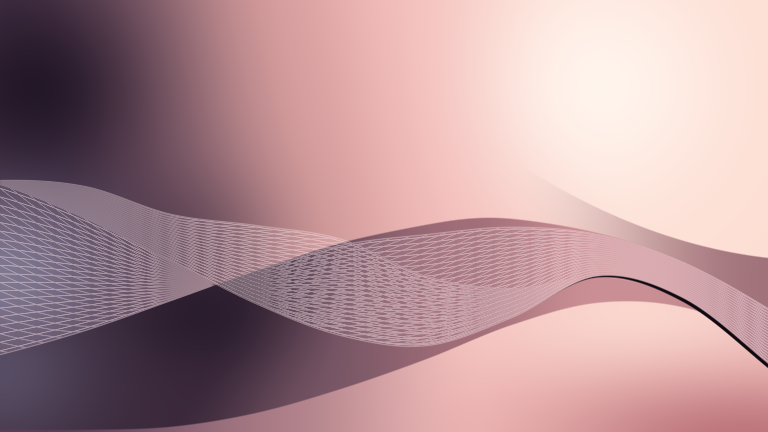
A WebGL 1 fragment shader for this background:

```glsl
precision highp float;
// Rose and plum backdrop with soft glows, a sweeping wave and a twisted mesh ribbon.
uniform vec2 u_resolution;

const vec3 INK = vec3(0.12, 0.08, 0.14);
const vec3 PLUM = vec3(0.23, 0.16, 0.23);
const vec3 MAUVE = vec3(0.46, 0.33, 0.39);
const vec3 ROSE = vec3(0.82, 0.60, 0.60);
const vec3 PINK = vec3(0.95, 0.74, 0.73);
const vec3 CREAM = vec3(0.99, 0.87, 0.83);
const vec3 GLOW = vec3(1.0, 0.96, 0.93);
const vec3 SLATE = vec3(0.45, 0.44, 0.55);
const vec3 THREAD = vec3(0.97, 0.88, 0.90);

// Catmull-Rom weight of a knot at distance d
float knotWeight(float d) {
  d = abs(d);
  if (d < 1.0) return (1.5 * d - 2.5) * d * d + 1.0;
  if (d < 2.0) return ((-0.5 * d + 2.5) * d - 4.0) * d + 2.0;
  return 0.0;
}

// Smooth curve through twelve evenly spaced heights, one beyond each side
float curve(float x, vec4 a, vec4 b, vec4 c) {
  float s = x * 9.0 + 1.0;
  float y = 0.0;
  for (int i = 0; i < 4; i++) {
    float k = float(i);
    y += a[i] * knotWeight(s - k) + b[i] * knotWeight(s - k - 4.0)
       + c[i] * knotWeight(s - k - 8.0);
  }
  return y;
}

// Antialiased coverage of the side where d is positive
float cover(float d, float px) {
  return smoothstep(-px, px, d);
}

// Elliptical falloff
float spot(vec2 p, vec2 center, vec2 radius) {
  vec2 d = (p - center) / radius;
  return exp(-dot(d, d));
}

// Repeating hairline that fades to its mean tone when too fine
float hairline(float v, float spacing, float px) {
  float width = max(0.0022, 0.8 * px);
  float d = abs(fract(v) - 0.5) * spacing;
  float line = 1.0 - smoothstep(0.2 * width, width, d);
  float mean = min(1.2 * width / spacing, 0.6);
  return mix(mean, line, smoothstep(1.5 * px, 3.0 * px, spacing));
}

// Mesh between two curves: x is line strength, y is fill
vec2 mesh(vec2 p, float edgeA, float edgeB, float aspect, float px) {
  const float COUNT = 20.0;
  const float SLANT = 42.0;
  float span = edgeB - edgeA;
  float h = max(abs(span), 0.004);
  float t = (p.y - edgeA) / h * sign(span);
  float inside = cover(p.y - min(edgeA, edgeB), px) * cover(max(edgeA, edgeB) - p.y, px);
  inside *= smoothstep(0.0, 0.012, h);
  float along = hairline(t * COUNT, h / COUNT, px);
  float crossSpacing = 1.0 / length(vec2(SLANT / aspect, COUNT / h));
  float across = hairline(t * COUNT + p.x * SLANT, crossSpacing, px);
  float rim = 1.0 - smoothstep(0.0, 1.6 * px, min(abs(p.y - edgeA), abs(p.y - edgeB)));
  float lines = max(max(along * 0.55, across * 0.42), rim * 0.6);
  return vec2(lines, 0.11) * inside;
}

vec3 backdrop(vec2 p) {
  float x = p.x - 0.13 * (0.9 - p.y);
  vec3 c = mix(PLUM * 1.25, MAUVE, smoothstep(0.02, 0.2, x));
  c = mix(c, ROSE, smoothstep(0.14, 0.38, x));
  c = mix(c, PINK, smoothstep(0.32, 0.56, x));
  c = mix(c, CREAM, smoothstep(0.5, 0.78, x));
  c = mix(c, INK, 0.9 * spot(p, vec2(0.045, 0.79), vec2(0.13, 0.22)));
  c = mix(c, PLUM, 0.45 * spot(p, vec2(0.22, 0.44), vec2(0.13, 0.16)));
  c = mix(c, SLATE, 0.9 * spot(p, vec2(0.0, 0.36), vec2(0.14, 0.19)));
  return mix(c, GLOW, 0.95 * spot(p, vec2(0.785, 0.8), vec2(0.15, 0.27)));
}

vec3 waveColor(vec2 p) {
  vec3 c = mix(PLUM, MAUVE, smoothstep(0.27, 0.46, p.x + 0.25 * (0.2 - p.y)));
  c = mix(c, vec3(0.63, 0.43, 0.47), smoothstep(0.4, 0.62, p.x));
  c = mix(c, vec3(0.79, 0.56, 0.58), smoothstep(0.6, 0.78, p.x));
  c = mix(c, vec3(0.68, 0.48, 0.52), smoothstep(0.84, 1.0, p.x));
  c = mix(c, INK, 0.6 * spot(p, vec2(0.26, 0.27), vec2(0.1, 0.12)));
  return mix(c, SLATE, 0.5 * spot(p, vec2(0.0, 0.14), vec2(0.12, 0.18)));
}

vec3 floorColor(vec2 p) {
  vec3 c = mix(PLUM * 1.5, vec3(0.66, 0.48, 0.52), smoothstep(0.05, 0.38, p.x));
  c = mix(c, PINK, smoothstep(0.32, 0.64, p.x));
  c = mix(c, CREAM, 0.8 * spot(p, vec2(0.83, 0.27), vec2(0.2, 0.15)));
  return mix(c, vec3(0.70, 0.41, 0.44), 0.85 * spot(p, vec2(0.97, -0.02), vec2(0.26, 0.15)));
}

void main() {
  vec2 p = gl_FragCoord.xy / u_resolution;
  float aspect = u_resolution.x / u_resolution.y;
  float px = 1.0 / u_resolution.y;

  // Ribbon edges and wave outline
  float crest = curve(p.x, vec4(0.56, 0.583, 0.569, 0.505), vec4(0.479, 0.447, 0.361, 0.333), vec4(0.359, 0.306, 0.153, -0.02));
  float fold = curve(p.x, vec4(0.62, 0.574, 0.495, 0.396), vec4(0.296, 0.222, 0.199, 0.264), vec4(0.359, 0.306, 0.153, -0.02));
  float rise = curve(p.x, vec4(0.13, 0.178, 0.234, 0.303), vec4(0.373, 0.433, 0.458, 0.475), vec4(0.458, 0.394, 0.287, 0.155));
  float base = curve(p.x, vec4(0.0, 0.005, 0.005, 0.012), vec4(0.044, 0.1, 0.169, 0.248), vec4(0.299, 0.289, 0.213, 0.1));
  float waveTop = rise + 0.025 * spot(p, vec2(0.6, p.y), vec2(0.12, 1.0));
  float waveBottom = min(base, fold);

  // Backdrop and the far shaded slope on the right
  vec3 color = backdrop(p);
  float u = 1.0 - p.x;
  float slope = 0.403 + 0.2 * u + 1.45 * u * u;
  float shade = cover(slope - p.y, px) * smoothstep(0.66, 1.0, p.x);
  color = mix(color, vec3(0.59, 0.40, 0.44), 0.9 * shade);

  // Wave and floor
  color = mix(color, waveColor(p), cover(waveTop - p.y, px));
  color = mix(color, floorColor(p), cover(waveBottom - p.y, px));

  // Twisted mesh ribbon
  vec2 front = mesh(p, crest, fold, aspect, px);
  vec2 back = mesh(p, rise, fold, aspect, px);
  color = mix(color, THREAD, max(front.y, back.y));
  color = mix(color, THREAD, 0.8 * max(front.x, back.x));

  // Dark tapered rim under the ribbon
  float rim = 0.005 * smoothstep(0.69, 0.95, p.x);
  color = mix(color, INK * 0.5, cover(rim - abs(p.y - fold), px) * smoothstep(0.69, 0.78, p.x));
  gl_FragColor = vec4(color, 1.0);
}
```
